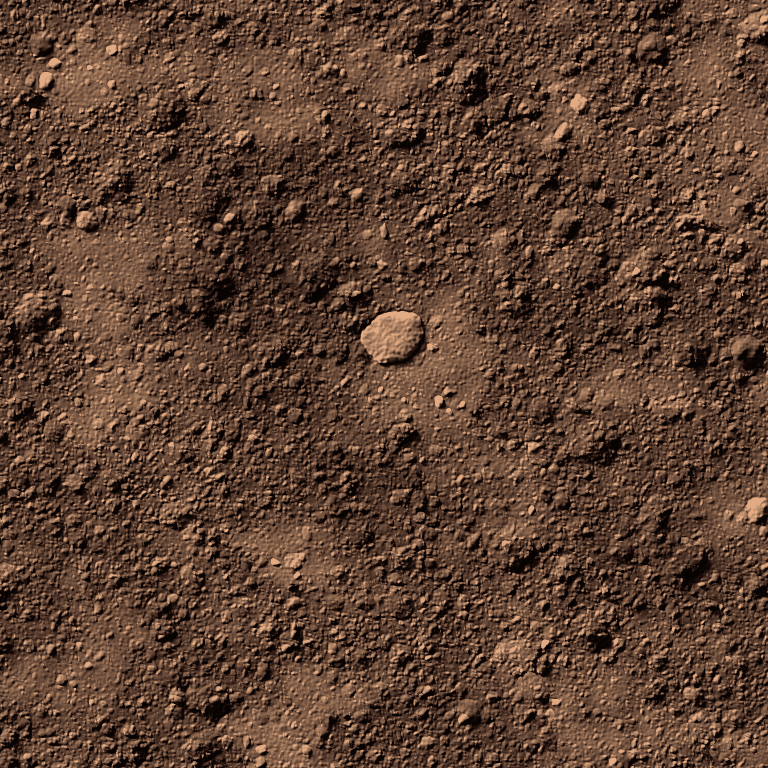
A Shadertoy shader for this texture:

```glsl
// Dry, crumbly soil with clods, pebbles and one larger stone, lit from the upper left.
// Layers of scattered domes and noise are summed into a height field; its slope, hollows
// and cast shadows give a tone, which a ramp of earth colours turns into colour.

const vec3 SHADOW = vec3(0.07, 0.03, 0.02);
const vec3 UMBER  = vec3(0.20, 0.12, 0.09);
const vec3 LOAM   = vec3(0.31, 0.21, 0.16);
const vec3 EARTH  = vec3(0.43, 0.31, 0.24);
const vec3 CLAY   = vec3(0.56, 0.41, 0.31);
const vec3 SAND   = vec3(0.74, 0.56, 0.43);

const vec2  LIGHT_DIR    = vec2(-0.66, 0.75); // towards the light
const float LIGHT_SLOPE  = 0.25;   // rise needed to cast a shadow
const float BASE_TONE    = 0.365;
const float SLOPE_GAIN   = 0.24;
const float SLOPE_REACH  = 0.0020;
const float HOLLOW_GAIN  = 0.15;
const float HOLLOW_REACH = 0.0034;
const float SHADOW_DEPTH = 0.78;
const float CLOD_SCALE   = 16.0;   // cells across for the largest clods
const float CLOD_RATIO   = 1.85;   // each layer is this much finer
const int   CLOD_LAYERS  = 5;
const float RELIEF       = 0.62;
const float SOFT_EDGE    = 0.05;   // skirt of each dome, in cells
const float WARP         = 0.004;
const float CRUMB_WARP   = 0.0016;
const float GRIT         = 0.0011;
const vec2  STONE_AT     = vec2(0.513, 0.562);
const vec2  STONE_SIZE   = vec2(0.043, 0.035);
const float STONE_HEIGHT = 0.018;

vec3 hash3(vec2 p) {
    vec3 q = fract(p.xyx * vec3(0.1031, 0.1030, 0.0973));
    q += dot(q, q.yxz + 33.33);
    return fract((q.xxy + q.yzz) * q.zyx);
}

float corner(vec2 id, vec2 offset) {
    return dot(hash3(id).xy * 2.0 - 1.0, offset);
}

// Gradient noise, roughly -0.6 to 0.6
float noise(vec2 p) {
    vec2 i = floor(p), f = p - i;
    vec2 u = f * f * f * (f * (f * 6.0 - 15.0) + 10.0);
    vec2 e = vec2(1.0, 0.0);
    return mix(mix(corner(i, f), corner(i + e, f - e), u.x),
               mix(corner(i + e.yx, f - e.yx), corner(i + 1.0, f - 1.0), u.x), u.y);
}

vec2 noise2(vec2 p) {
    return vec2(noise(p), noise(p + 19.0));
}

mat2 rotation(float angle) {
    float c = cos(angle), s = sin(angle);
    return mat2(c, -s, s, c);
}

// Scattered rounded domes: height in cells, random tint of the top one
vec2 grains(vec2 p, float seed, float density) {
    vec2 cell = floor(p), top = vec2(0.0, 0.5);
    for (int y = -1; y <= 1; y++)
    for (int x = -1; x <= 1; x++) {
        vec2 id = cell + vec2(x, y);
        vec3 kind = hash3(id + seed + 57.3);
        if (kind.z >= density) continue;
        vec3 place = hash3(id + seed);
        float radius = mix(0.26, 0.58, place.z) * smoothstep(0.0, 0.35, 1.0 - kind.z / density);
        vec2 q = rotation(kind.x * 6.283) * (p - id - 0.5 - 0.7 * (place.xy - 0.5));
        q.y *= mix(1.0, 1.4, kind.y);
        float box = 1.1 * max(abs(q.x), abs(q.y));
        float d = mix(length(q), box, 0.25) / max(radius, 0.001);
        float h = radius * (1.0 - d * d);
        if (h > top.x) top = vec2(h, place.x);
    }
    top.x *= top.x / (top.x + SOFT_EDGE);
    return top;
}

// Height and albedo of the ground
vec2 terrain(vec2 p, float rough) {
    float grit = GRIT * (noise(p * 210.0) + 2.0 * noise(p * 105.0) * rough);
    float crumbs = grit;
    p += WARP * noise2(p * 50.0) + CRUMB_WARP * noise2(p * 140.0);
    float lumps = 0.012 * noise(p * 9.0) + 0.005 * noise(p * 24.0);
    float albedo = 1.0;

    // Clods: two layers of lumps, then finer crumbs
    float scale = CLOD_SCALE;
    for (int i = 0; i < CLOD_LAYERS; i++) {
        float fine = float(i) / float(CLOD_LAYERS - 1);
        float density = mix(0.28, 1.0, fine) * mix(rough, 1.0, 0.5 * fine);
        vec2 g = grains(p * scale + 17.3 * fine, 31.0 * float(i), density);
        float rise = RELIEF * mix(0.6, 1.1, rough) * g.x / scale;
        if (i < 2) lumps += 0.85 * rise;
        else crumbs += rise;
        albedo += 0.3 * (g.y - 0.5) * smoothstep(0.0, 0.12, g.x);
        scale *= CLOD_RATIO;
    }

    // Pale pebbles, then small bright specks
    for (int k = 0; k < 2; k++) {
        float size = k == 0 ? 25.0 : 66.0;
        vec2 g = grains(p * size, 211.0 + 40.0 * float(k), k == 0 ? 0.06 : 0.07);
        float cover = smoothstep(0.0, 0.1, g.x);
        crumbs *= 1.0 - 0.5 * cover;
        lumps += 0.75 * g.x / size;
        albedo = mix(albedo, 1.2 + 0.6 * (g.y - 0.5), cover);
    }

    // The large stone, a little uneven in outline
    vec2 q = rotation(0.3) * (p - STONE_AT) / STONE_SIZE + 0.25 * noise2(p * 28.0);
    float d = dot(q, q);
    float cover = 1.0 - smoothstep(0.85, 1.0, d);
    float dome = STONE_HEIGHT * (1.0 - d * (0.35 + 0.65 * d));
    float h = mix(lumps + crumbs, 0.25 * (lumps + crumbs) + 0.6 * grit + dome, cover);
    return vec2(h, mix(albedo, 1.55, cover));
}

vec3 ramp(vec3 below, vec3 from, vec3 to, float tone) {
    return mix(below, to, clamp((tone - from.r) / (to.r - from.r), 0.0, 1.0));
}

vec3 soilColour(float tone) {
    vec3 c = ramp(SHADOW, SHADOW, UMBER, tone);
    c = ramp(c, UMBER, LOAM, tone);
    c = ramp(c, LOAM, EARTH, tone);
    c = ramp(c, EARTH, CLAY, tone);
    c = ramp(c, CLAY, SAND, tone);
    return c * clamp(tone / SHADOW.r, 0.4, 1.0) * clamp(tone / SAND.r, 1.0, 1.2);
}

void mainImage(out vec4 fragColor, in vec2 fragCoord) {
    vec2 p = fragCoord / min(iResolution.x, iResolution.y);

    // Bare, paler drifts fade into the crumbly areas
    float drift = noise(p * vec2(5.0, 7.5) + 3.7) + 0.7 * noise(p * vec2(11.0, 15.0) + 7.1)
                + 0.4 * noise(p * 27.0 + 1.9);
    float rough = smoothstep(-0.5, 0.1, drift);

    vec2 ground = terrain(p, rough);
    float h = ground.x;
    float slope = (h - terrain(p + LIGHT_DIR * SLOPE_REACH, rough).x) / SLOPE_REACH;
    slope /= 1.0 + 0.25 * abs(slope);

    // Cast shadows at growing distances towards the light
    float reach = HOLLOW_REACH, near = 0.0, rise = 0.0;
    for (int i = 0; i < 3; i++) {
        float ahead = terrain(p + LIGHT_DIR * reach, rough).x;
        if (i == 0) near = ahead;
        rise = max(rise, (ahead - h) / reach);
        reach *= 2.1;
    }
    float shadow = smoothstep(LIGHT_SLOPE, LIGHT_SLOPE + 0.65, rise);
    float back = terrain(p - LIGHT_DIR * HOLLOW_REACH, rough).x;
    float hollow = (near + back - 2.0 * h) / HOLLOW_REACH;

    // Broad and fine mottling of the earth itself
    float albedo = ground.y * (mix(1.4, 0.93, rough) + 0.35 * noise(p * 4.0 + 5.0)
                 + 0.25 * noise(p * 36.0) + 0.25 * noise(p * 115.0));
    float light = BASE_TONE + SLOPE_GAIN * slope - HOLLOW_GAIN * clamp(hollow, -1.5, 1.5);
    fragColor = vec4(soilColour(albedo * light * (1.0 - SHADOW_DEPTH * shadow)), 1.0);
}
```
